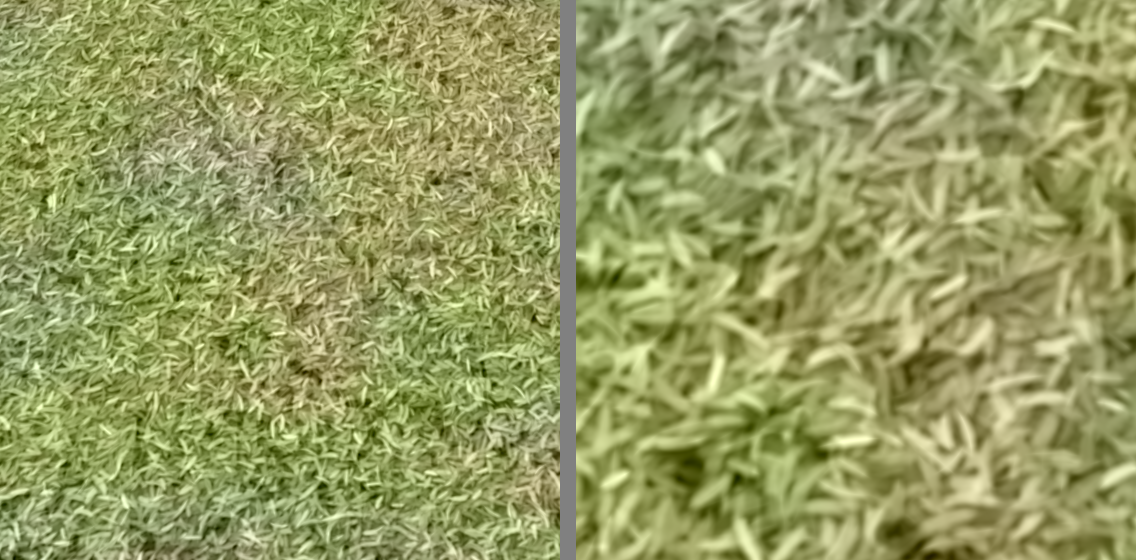
Left, the full canvas; right, a detail of the centre.
Reproduce this texture procedurally as a WebGL 2 fragment shader.

```glsl
#version 300 es
precision highp float;
// Draws a sunlit lawn of short, tangled grass blades with green and dry patches.

uniform vec2 u_resolution;
out vec4 fragColor;

const int LAYERS = 7;
const float CELLS = 46.0;
const float EDGE = 0.15;        // blade edge softness, in cells
const float SOIL_TONE = 0.42;
const float MEAN_TONE = 0.61;

float hash(vec2 p, float seed) {
    vec3 q = fract(vec3(p.xyx) * vec3(0.1031, 0.1030, 0.0973) + seed * 0.1377);
    q += dot(q, q.yzx + 33.33);
    return fract((q.x + q.y) * q.z);
}

float valueNoise(vec2 p, float seed) {
    vec2 cell = floor(p), f = fract(p);
    f = f * f * (3.0 - 2.0 * f);
    float low = mix(hash(cell, seed), hash(cell + vec2(1, 0), seed), f.x);
    float high = mix(hash(cell + vec2(0, 1), seed), hash(cell + vec2(1, 1), seed), f.x);
    return mix(low, high, f.y);
}

float fbm(vec2 p, float seed) {
    float sum = 0.0, weight = 0.53;
    for (int i = 0; i < 4; i++) {
        sum += weight * valueNoise(p, seed + float(i));
        p = p * 2.1 + 7.3;
        weight *= 0.5;
    }
    return sum;
}

// Soft mask of a bent, tapered stroke along x.
float strokeMask(vec2 p, float halfLength, float halfWidth) {
    float along = abs(p.x) / halfLength;
    float width = halfWidth * (1.0 - 0.55 * along * along);
    float side = 1.0 - smoothstep(width - EDGE, width + EDGE, abs(p.y));
    return side * (1.0 - smoothstep(0.5, 1.1, along));
}

// Paints one layer of blades, each with a shadow on its lower side, over a tone.
float paintBlades(float tone, vec2 p, float layerTone, float seed) {
    vec2 home = floor(p);
    for (int y = -1; y <= 1; y++) {
        for (int x = -1; x <= 1; x++) {
            vec2 cell = home + vec2(x, y);
            vec2 root = cell + vec2(hash(cell, seed), hash(cell, seed + 1.0));
            float angle = 0.6 + 1.8 * (hash(cell, seed + 2.0) + hash(cell, seed + 3.0) - 1.0);
            float size = hash(cell, seed + 4.0);
            float shade = hash(cell, seed + 5.0) - 0.5;
            float bend = 0.6 * (hash(cell, seed + 6.0) - 0.5);
            float opacity = mix(0.5, 1.0, hash(cell, seed + 7.0));

            vec2 d = p - root;
            vec2 axis = vec2(cos(angle), sin(angle));
            vec2 local = vec2(dot(d, axis), dot(d, vec2(-axis.y, axis.x)));
            local.y += bend * local.x * local.x;

            float halfLength = mix(0.5, 1.0, size);
            float halfWidth = mix(0.11, 0.19, fract(size * 7.0));
            float shadow = strokeMask(local + vec2(0.0, 0.22), halfLength, halfWidth);
            float blade = strokeMask(local, halfLength, halfWidth);
            tone *= 1.0 - 0.15 * shadow * opacity;
            tone = mix(tone, layerTone + 0.42 * shade, blade * opacity);
        }
    }
    return tone;
}

// Shifts the hue from lush green (0) to dry straw (1), with yellow warmth.
vec3 grassColor(float tone, float dryness, float warmth) {
    vec3 base = vec3(tone - 0.02, tone, tone - 0.207 + 0.05 * (tone - 0.6));
    vec3 dryTint = vec3(0.036, -0.01, 0.024) * (dryness - 0.5) * 2.0;
    vec3 warmTint = vec3(0.01, 0.01, -0.036) * (warmth - 0.5) * 2.0;
    return base + dryTint + warmTint;
}

void main() {
    vec2 uv = gl_FragCoord.xy / u_resolution.y;

    // Gentle perspective: blades grow toward the lower edge.
    vec2 ground = vec2((uv.x - 0.5) * (0.85 + 0.35 * uv.y), uv.y * (0.85 + 0.175 * uv.y));
    vec2 lawn = ground * CELLS + 100.0;

    // Layers from deep and dim to upper and sunlit.
    float tone = SOIL_TONE;
    for (int i = 0; i < LAYERS; i++) {
        float height = float(i) / float(LAYERS - 1);
        vec2 offset = vec2(0.37, 0.71) * float(i);
        tone = paintBlades(tone, lawn + offset, mix(0.47, 0.74, height), 11.0 * float(i) + 1.0);
    }

    // Small dark pockets and tufts of differing brightness.
    float pocket = smoothstep(0.58, 0.9, valueNoise(lawn * 1.3, 90.0));
    float clump = smoothstep(0.35, 0.65, fbm(ground * 9.0 + 20.0, 95.0));
    tone -= 0.2 * pocket * mix(1.1, 0.4, clump);
    tone += 0.26 * (fbm(lawn * 0.7, 91.0) - 0.5);

    // Broad patches of growth, wider than tall.
    vec2 patchPos = uv * vec2(3.6, 5.4);
    float dryness = smoothstep(0.28, 0.72, fbm(patchPos + 3.0, 101.0));
    float warmth = smoothstep(0.3, 0.7, fbm(patchPos * 0.8 + 17.0, 111.0));
    warmth *= mix(0.6, 1.1, smoothstep(0.0, 0.35, uv.y));
    tone += 0.04 * (fbm(patchPos * 1.3 + 31.0, 121.0) - 0.5);
    tone = MEAN_TONE + (tone - 0.54) * mix(1.1, 0.9, uv.y);

    fragColor = vec4(clamp(grassColor(tone, dryness, warmth), 0.0, 1.0), 1.0);
}
```
